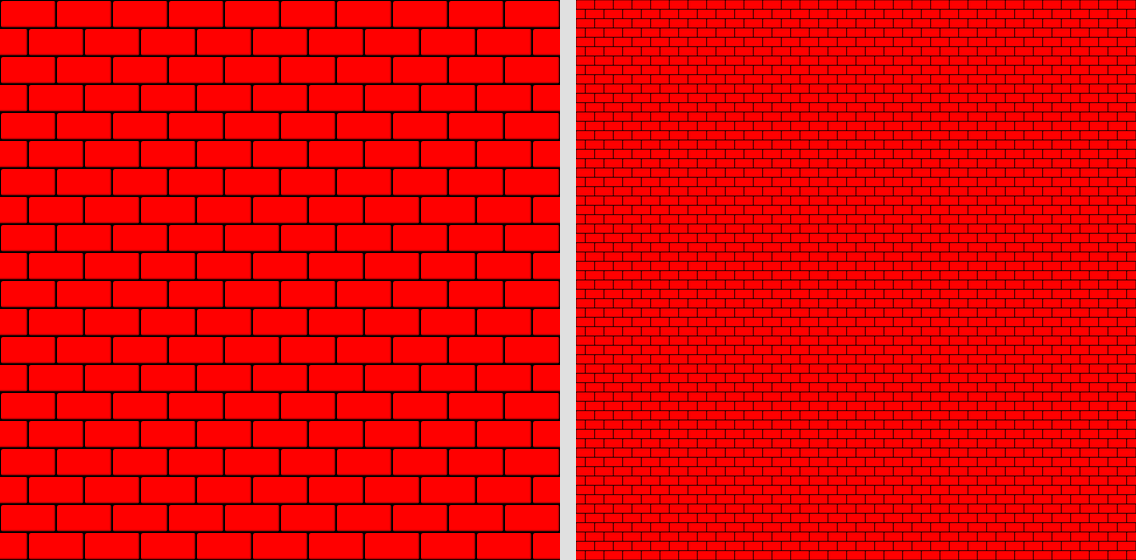
Left: one tile. Right: repeated 3 by 3.
Reproduce this pattern procedurally as a Shadertoy shader.

```glsl
const vec2 BRICKS = vec2(10.0, 20.0);      // columns and rows, rows even to tile
const vec3 BRICK_COLOR = vec3(1.0, 0.0, 0.0);
const vec3 JOINT_COLOR = vec3(0.0);
const float HALF_JOINT = 0.0011;           // lengths are fractions of the canvas
const float CORNER_RADIUS = 0.004;
const vec2 BRICK_OFFSET = vec2(0.0007, -0.0007);
const float EDGE_SOFTNESS = 0.001;
const float SHADE_WIDTH = 0.006;           // dark bevel at the right and bottom
const float LIT_EXTENSION = 0.002;         // pushes the bevel off the left and top

float roundedBox(vec2 p, vec2 halfSize, float radius) {
    vec2 q = abs(p) - halfSize + radius;
    return length(max(q, 0.0)) + min(max(q.x, q.y), 0.0) - radius;
}

// Position in canvas units from the centre of the current brick cell
vec2 brickCell(vec2 uv) {
    vec2 grid = uv * BRICKS;
    float shifted = 1.0 - mod(floor(grid.y), 2.0);
    grid.x += 0.5 * shifted;
    return (fract(grid) - 0.5) / BRICKS;
}

void mainImage(out vec4 fragColor, in vec2 fragCoord) {
    vec2 uv = fragCoord / iResolution.xy;
    vec2 p = brickCell(uv) - BRICK_OFFSET;
    vec2 halfSize = 0.5 / BRICKS - HALF_JOINT;

    // Crisp rounded outline
    float edge = max(EDGE_SOFTNESS, 1.0 / min(iResolution.x, iResolution.y));
    float outline = roundedBox(p, halfSize, CORNER_RADIUS);
    float mask = clamp(0.5 - outline / edge, 0.0, 1.0);

    // Bevel from a larger box sharing the right and bottom sides
    vec2 bevelPos = p + LIT_EXTENSION * vec2(1.0, -1.0);
    float bevel = roundedBox(bevelPos, halfSize + LIT_EXTENSION, CORNER_RADIUS);
    float depth = clamp(-bevel / SHADE_WIDTH, 0.0, 1.0);
    float shade = 1.0 - pow(1.0 - depth, 3.0);

    fragColor = vec4(mix(JOINT_COLOR, BRICK_COLOR, mask * shade), 1.0);
}
```
